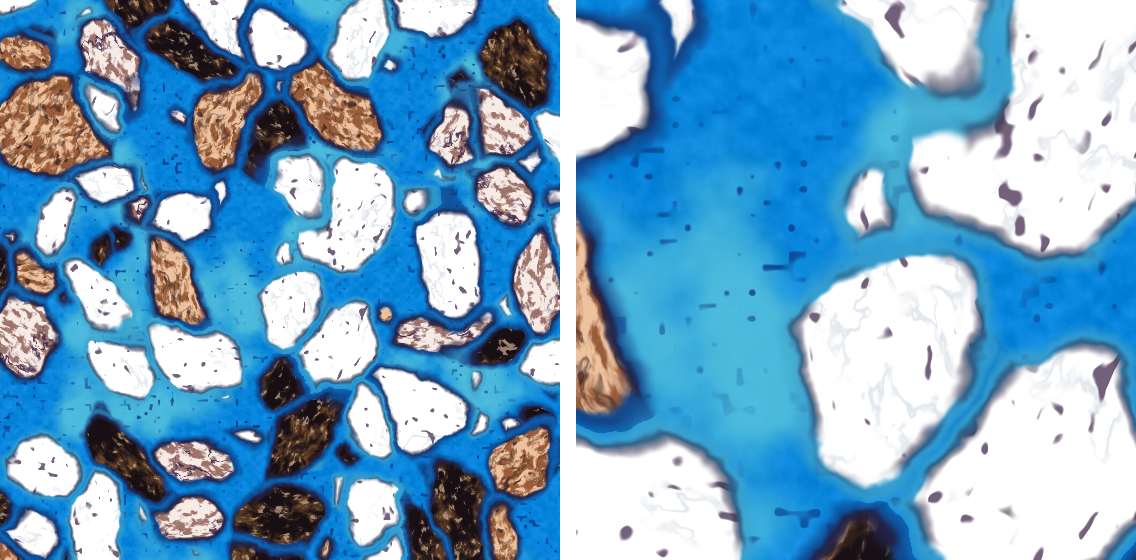
Left: the whole. Right: its middle third, enlarged.
Write a three.js fragment shader that draws this texture.

```glsl
varying vec2 vUv;

struct Grain {
  float dist;
  vec2 id;
  vec2 local;
};

float hash(vec2 p) {
  return fract(sin(dot(p, vec2(127.1, 311.7))) * 43758.5453);
}

float noise(vec2 p) {
  vec2 i = floor(p), f = fract(p);
  f = f * f * (3.0 - 2.0 * f);
  return mix(mix(hash(i), hash(i + vec2(1.0, 0.0)), f.x),
             mix(hash(i + vec2(0.0, 1.0)), hash(i + 1.0), f.x), f.y);
}

float fbm(vec2 p) {
  float sum = 0.0, amp = 0.53;
  for (int i = 0; i < 4; i++) {
    sum += amp * noise(p);
    p = mat2(1.6, 1.2, -1.2, 1.6) * p + 7.3;
    amp *= 0.5;
  }
  return sum;
}

// Thin wandering lines along the middle level of the noise
float cracks(vec2 p, float width) {
  return 1.0 - smoothstep(0.0, width, abs(fbm(p) - 0.5));
}

// Rounded stretched polygon made of random half planes
float polygon(vec2 p, vec2 id, vec2 extent) {
  float sum = 0.0;
  for (int i = 0; i < 7; i++) {
    float k = float(i);
    float angle = (k + 0.7 * hash(id + k * 1.37)) * 0.8976;
    vec2 normal = vec2(cos(angle), sin(angle)) / extent;
    float offset = mix(0.72, 1.1, hash(id + k * 2.71 + 5.0));
    sum += exp(20.0 * min((dot(p, normal) - offset) / length(normal), 3.0));
  }
  return log(sum) / 20.0;
}

// Nearest grain of a jittered grid, kept apart from its neighbour
Grain scatter(vec2 p, float seed, float presence, vec2 radii) {
  Grain grain = Grain(3.0, vec2(0.0), vec2(0.0));
  float second = 3.0;
  for (int j = -2; j <= 2; j++) {
    for (int i = -2; i <= 2; i++) {
      vec2 cell = floor(p) + vec2(float(i), float(j));
      vec2 id = cell + seed;
      if (hash(id + 0.7) > presence) continue;
      vec2 q = p - cell - 0.5 - 0.75 * (vec2(hash(id), hash(id + 3.1)) - 0.5);
      float turn = -1.05 + 2.4 * (hash(id + 4.3) - 0.5);
      q = mat2(cos(turn), -sin(turn), sin(turn), cos(turn)) * q;
      float stretch = mix(1.0, 1.6, hash(id + 6.9));
      float radius = mix(radii.x, radii.y, hash(id + 8.2));
      float d = polygon(q, id, radius * vec2(stretch, 1.0 / stretch));
      if (d < grain.dist) {
        second = grain.dist;
        grain = Grain(d, id, q);
      } else {
        second = min(second, d);
      }
    }
  }
  grain.dist = max(grain.dist, 0.5 * (grain.dist - second) + 0.05);
  return grain;
}

// Blue resin with cyan haze, fine mottling and dark specks
vec3 resin(vec2 uv) {
  vec3 color = vec3(0.03, 0.52, 0.86) + 0.13 * (fbm(uv * 110.0) - 0.5);
  float haze = smoothstep(0.54, 0.76, fbm(uv * 7.0 + 31.0));
  color = mix(color, vec3(0.36, 0.78, 0.86), 0.8 * haze);
  float speck = smoothstep(0.79, 0.92, noise(uv * 130.0)) * noise(uv * 20.0);
  return mix(color, vec3(0.05, 0.22, 0.52), speck);
}

// Mineral fill: clear quartz, speckled pink, tan or dark brown
vec3 mineral(vec2 p, vec2 id) {
  float kind = hash(id + 12.4);
  vec2 q = p * vec2(6.0, 10.0) + hash(id + 1.9) * 40.0;
  float fine = fbm(q * 2.0), broad = fbm(q * 0.4);
  float lines = cracks(q * 0.9, 0.07);
  float speck = smoothstep(0.83, 0.92, noise(q * 1.7));
  vec3 purple = vec3(0.27, 0.17, 0.31);
  if (kind < 0.5) {
    vec3 clear = mix(vec3(1.0), vec3(0.80, 0.84, 0.88), 0.6 * lines * smoothstep(0.5, 0.7, broad));
    return mix(clear, purple, 0.75 * speck);
  }
  if (kind < 0.67) {
    vec3 pink = mix(vec3(0.97, 0.92, 0.90), vec3(0.62, 0.45, 0.42), smoothstep(0.45, 0.66, fine));
    return mix(pink, purple, lines * smoothstep(0.38, 0.65, broad));
  }
  if (kind < 0.81) {
    vec3 tan_ = mix(vec3(0.93, 0.76, 0.62), vec3(0.60, 0.36, 0.22), smoothstep(0.36, 0.64, fine));
    return mix(tan_, vec3(0.22, 0.14, 0.13), 0.8 * max(speck, lines * broad));
  }
  vec3 dark = mix(vec3(0.09, 0.06, 0.08), vec3(0.44, 0.29, 0.17), smoothstep(0.42, 0.72, 0.5 * (fine + broad)));
  return mix(dark, vec3(0.76, 0.66, 0.57), 0.7 * smoothstep(0.62, 0.76, fine));
}

vec3 layGrain(vec3 base, Grain grain, float unit) {
  float d = grain.dist / unit;
  float clear = step(hash(grain.id + 12.4), 0.5);
  vec3 halo = mix(vec3(0.07, 0.22, 0.48), vec3(0.25, 0.64, 0.80), clear * step(0.35, hash(grain.id + 2.2)));
  vec3 color = mix(base, halo, 0.8 * (1.0 - smoothstep(0.001, 0.013, d)));
  color = mix(color, mineral(grain.local * 7.0 / unit, grain.id), 1.0 - smoothstep(-0.003, 0.001, d));
  float rim = 1.0 - smoothstep(0.001, 0.005, abs(d + 0.001));
  float strength = mix(0.85, 0.5, clear) * smoothstep(0.2, 0.55, noise(vUv * 45.0));
  return mix(color, vec3(0.14, 0.12, 0.24), rim * strength);
}

void main() {
  vec2 ragged = vec2(fbm(vUv * 28.0), fbm(vUv * 28.0 + 19.0)) - 0.5;
  vec2 p = vUv + 0.022 * ragged;
  Grain large = scatter(p * 7.0, 23.0, 0.97, vec2(0.3, 0.69));
  Grain chip = scatter(p * 15.0, 61.0, 0.35, vec2(0.16, 0.42));
  chip.dist = max(chip.dist, (0.016 - large.dist / 7.0) * 15.0);

  vec3 color = layGrain(resin(vUv), chip, 15.0);
  color = layGrain(color, large, 7.0);
  gl_FragColor = vec4(color, 1.0);
}
```
